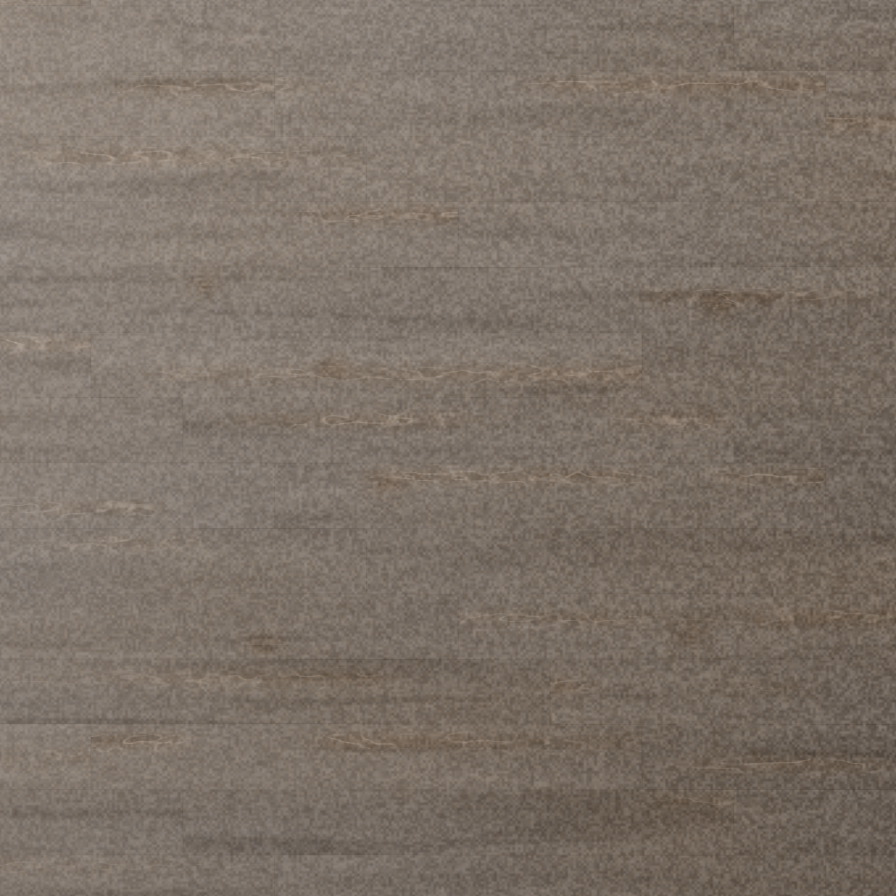
This texture is drawn by a Shadertoy shader. Its source:

```glsl
// Grey-brown oak plank floor: long horizontal boards whose end joints step
// along by a sixth of a board per row. Stretched value noise makes the grain,
// ridged noise the pale figure, and a soft light falls off to the lower right.

const float ROW_HEIGHT   = 0.0729;  // board width, in canvas heights
const float ROW_TOP      = 0.0065;  // gap above the first full row
const float BOARD_LENGTH = 0.615;
const float JOINT_START  = 0.204;   // joint position in the first row
const float JOINT_STEP   = BOARD_LENGTH / 6.0;
const float SEAM_WIDTH   = 0.0013;
const float SEAM_DEPTH   = 0.030;
const float BOARD_TINT   = 0.022;   // tone range between boards
const float GRAIN_DEPTH  = 0.060;
const float FIGURE_LIGHT = 0.085;
const float KNOT_CHANCE  = 0.20;
const float KNOT_DEPTH   = 0.060;
const float SPECKLE      = 0.150;
const vec2  LIGHT_SLOPE  = vec2(-0.105, 0.080);
const vec3  WOOD         = vec3(0.494, 0.451, 0.413);
const vec3  WARM_SHIFT   = vec3(0.012, 0.0, -0.014);

// Integer hash of a lattice cell, 0 to 1
float hash(vec2 cell) {
    uvec2 q = uvec2(ivec2(cell)) * uvec2(1597u, 3812u) + uvec2(7919u, 104u);
    uint n = q.x * 747796u + (q.y ^ (q.x >> 3u)) * 2891u;
    n = (n ^ (n >> 15u)) * 73244475u;
    n = (n ^ (n >> 13u)) * 26699u;
    n ^= n >> 16u;
    return float(n & 65535u) / 65535.0;
}

float noise(vec2 p) {
    vec2 i = floor(p), f = fract(p);
    f = f * f * (3.0 - 2.0 * f);
    return mix(mix(hash(i), hash(i + vec2(1, 0)), f.x),
               mix(hash(i + vec2(0, 1)), hash(i + vec2(1, 1)), f.x), f.y);
}

// Long fibres, finer with each octave
float fibres(vec2 p) {
    float sum = 0.0, weight = 0.5;
    vec2 scale = vec2(2.5, 50.0);
    for (int k = 0; k < 4; k++) {
        sum += weight * (noise(p * scale + float(k) * 17.0) - 0.5);
        scale *= vec2(2.4, 1.8);
        weight *= 0.7;
    }
    return sum;
}

// Thin wavy lines where the noise crosses its middle value
float threads(vec2 p) {
    float n = noise(p * vec2(30.0, 110.0)) * 0.65
            + noise(p * vec2(75.0, 210.0) + 31.0) * 0.35;
    return 1.0 - smoothstep(0.0, 0.11, abs(n - 0.5));
}

void mainImage(out vec4 fragColor, in vec2 fragCoord) {
    vec2 uv = fragCoord / iResolution.xy;
    float pixel = 1.0 / iResolution.y;

    // Board layout
    float across = (1.0 - uv.y - ROW_TOP) / ROW_HEIGHT;
    float row = floor(across);
    float along = (uv.x - JOINT_START - row * JOINT_STEP) / BOARD_LENGTH;
    vec2 board = vec2(floor(along), row);
    vec2 local = vec2(fract(along) * BOARD_LENGTH, fract(across) * ROW_HEIGHT);
    float pick = hash(board + 211.0);
    vec2 grainPos = uv + vec2(pick, hash(board + 57.0)) * 40.0;

    // Knot, which also bends the fibres around it
    vec2 knotPos = vec2(BOARD_LENGTH, ROW_HEIGHT)
                 * (0.2 + 0.6 * vec2(hash(board + 83.0), hash(board + 131.0)));
    vec2 toKnot = (local - knotPos) / vec2(0.021, 0.014);
    float hasKnot = step(hash(board + 307.0), KNOT_CHANCE);
    float knot = hasKnot * exp(-dot(toKnot, toKnot));
    float knotRings = 0.75 + 0.25 * sin(length(toKnot) * 12.0 + noise(uv * 90.0) * 4.0);
    grainPos.y += 0.008 * knot * sign(toKnot.y);

    // Gently wandering grain with occasional dark streaks
    grainPos.y += 0.012 * (noise(grainPos * vec2(5.0, 12.0)) - 0.5);
    float tone = (pick - 0.5) * BOARD_TINT + fibres(grainPos) * GRAIN_DEPTH;
    float streak = noise(grainPos * vec2(3.5, 75.0) + 71.0);
    tone -= 0.035 * smoothstep(0.68, 0.95, streak);

    // Pale figure gathered in a band on some boards
    float bandCentre = ROW_HEIGHT * mix(0.15, 0.85, hash(board + 19.0));
    float bandOffset = (local.y - bandCentre) / 0.011;
    float patchy = smoothstep(0.35, 0.75, noise(vec2(grainPos.x * 7.0, pick * 90.0)));
    float band = exp(-bandOffset * bandOffset) * patchy
               * step(0.45, hash(board + 401.0));
    tone += band * (FIGURE_LIGHT * threads(grainPos) - 0.028);
    tone -= knot * KNOT_DEPTH * knotRings;

    // Seams along the rows and at the board ends
    float rowEdge = min(local.y, ROW_HEIGHT - local.y);
    float endEdge = min(local.x, BOARD_LENGTH - local.x);
    float soft = max(pixel, SEAM_WIDTH);
    float rowSeam = 1.0 - smoothstep(0.0, soft, rowEdge);
    float endSeam = 1.0 - smoothstep(0.0, soft, endEdge);
    float wear = 0.2 + 0.8 * noise(vec2(uv.x * 9.0, row * 5.0));
    tone -= SEAM_DEPTH * max(rowSeam * wear, endSeam * 0.8);

    // Fine speckle, rougher towards the dim side
    float speck = 0.65 * noise(uv * 340.0) + 0.35 * noise(uv * 170.0 + 43.0) - 0.5;
    tone += speck * SPECKLE * mix(0.85, 1.2, uv.x);

    // Falling light and slight colour drift
    tone += dot(uv - 0.5, LIGHT_SLOPE);
    float drift = noise(uv * vec2(4.0, 14.0) + 9.0) - 0.5 + 0.5 * (uv.x - 0.5);
    float fleck = noise(uv * 260.0 + 117.0) - 0.5;
    vec3 color = WOOD + tone + WARM_SHIFT * (drift + fleck + band + knot);
    fragColor = vec4(clamp(color, 0.0, 1.0), 1.0);
}
```
